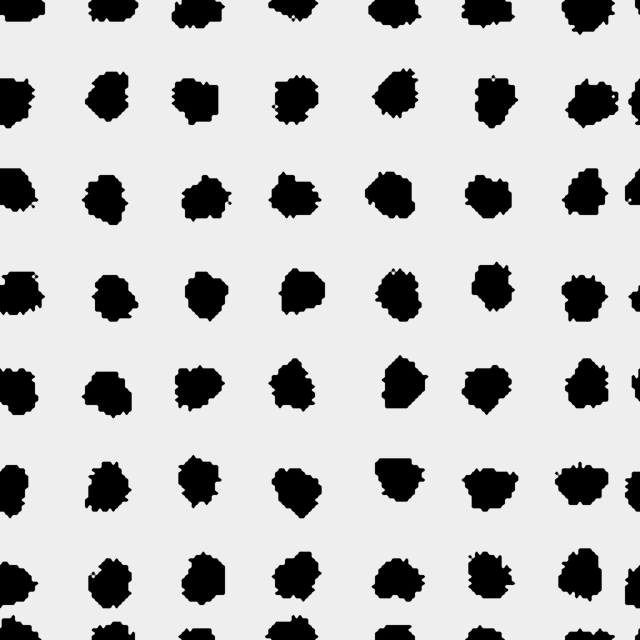
Give the GLSL for this pattern, as a Shadertoy shader.

```glsl
// Rows of ragged black ink dots on pale grey, seven by seven, wrapping at the canvas edges.
// Each dot is a jittered, lobed disc; its outline is frayed by hash noise on a fine
// lattice, and the lattice is interpolated to give small chamfered teeth.
#define COUNT 7.0                    // dots across and down
#define PITCH 0.15                   // spacing; the last gap is shorter
#define OFFSET vec2(0.018, 0.0065)   // first dot, from the top left
#define RADIUS 0.0350
#define JITTER 0.011                 // largest shift of a dot centre
#define LOBES vec3(0.10, 0.08, 0.05) // strength of 2, 3 and 5 lobes
#define FRAY 0.0036                  // roughness of the outline
#define GRID 192.0                   // lattice cells across
#define PAPER vec3(0.933)
#define INK vec3(0.0)

const float TAU = 6.2831853;

float hash(vec2 p) {
    return fract(sin(dot(p, vec2(127.1, 311.7))) * 43758.5453);
}

// Signed distance to one irregular dot, seeded by its row and column
float dotDistance(vec2 p, vec2 seed) {
    vec2 shift = vec2(hash(seed + 3.1), hash(seed + 17.7)) * 2.0 - 1.0;
    p -= shift * JITTER;
    float angle = atan(p.y, p.x + 1e-6);
    vec3 phase = TAU * vec3(hash(seed + 29.3), hash(seed + 41.9), hash(seed + 53.2));
    float lobes = dot(LOBES, cos(angle * vec3(2.0, 3.0, 5.0) + phase));
    float size = RADIUS * (0.97 + 0.06 * hash(seed + 67.4));
    return length(p) - size * (1.0 + lobes);
}

// Ink coverage, 0 or 1, at a lattice node
float inkAt(vec2 node) {
    node = mod(node, GRID);
    vec2 p = fract(node / GRID - OFFSET);
    vec2 base = floor(p / PITCH);
    float d = 1.0;
    for (int j = 0; j < 2; j++) {
        for (int i = 0; i < 2; i++) {
            vec2 id = base + vec2(i, j);
            vec2 center = min(id * PITCH, vec2(1.0));
            d = min(d, dotDistance(p - center, mod(id, COUNT)));
        }
    }
    d += FRAY * (hash(node + 0.5) * 2.0 - 1.0);
    return step(d, 0.0);
}

void mainImage(out vec4 fragColor, in vec2 fragCoord) {
    vec2 uv = fragCoord / iResolution.xy;
    uv.y = 1.0 - uv.y;

    // Interpolate the four surrounding nodes
    vec2 cell = floor(uv * GRID);
    vec2 f = fract(uv * GRID);
    float top = mix(inkAt(cell), inkAt(cell + vec2(1, 0)), f.x);
    float bottom = mix(inkAt(cell + vec2(0, 1)), inkAt(cell + vec2(1, 1)), f.x);
    float field = mix(top, bottom, f.y);

    // Soft threshold about one pixel wide
    float soft = min(0.75 * GRID / iResolution.y, 0.5);
    float ink = smoothstep(0.5 - soft, 0.5 + soft, field);
    fragColor = vec4(mix(PAPER, INK, ink), 1.0);
}
```
